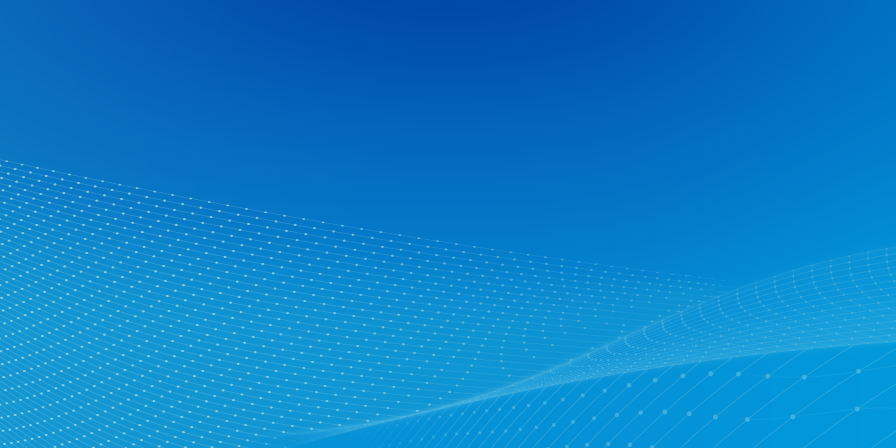
This background is drawn by a WebGL 2 fragment shader. Its source:

```glsl
#version 300 es
precision highp float;
// A folded net of fine dots and threads below a deep blue sky gradient.
// Three curves bound the net; each sheet has its own curved grid coordinates,
// whose screen derivatives turn cell offsets into true canvas distances.
uniform vec2 u_resolution;
out vec4 outColor;

// Upper boundary of the wide sheet.
float topEdge(float x) {
    return 0.645 - 0.215 * x + 0.03 * x * x;
}

// Crest where the sheet folds over, rising to the right.
float foldCrest(float x) {
    return 0.25 + 0.25 * tanh((x - 1.4) / 0.55);
}

// Underside of the folded ribbon.
float ribbonEdge(float x) {
    float d = x - 1.04;
    return 0.10 + 0.22 * d - 0.08 * d * d;
}

// Coverage of a stroke or dot, softened by about one pixel.
float cover(float dist, float radius) {
    float soft = 0.75 / u_resolution.y;
    return 1.0 - smoothstep(radius - soft, radius + soft, dist);
}

// Returns dots (x), threads along rows (y) and threads along columns (z).
vec3 net(vec2 grid, vec2 dotRadius, float threadRadius) {
    vec2 dx = dFdx(grid), dy = dFdy(grid);
    vec2 cell = fract(grid) - 0.5;
    float det = dx.x * dy.y - dx.y * dy.x;
    det = (det < 0.0 ? -1.0 : 1.0) * max(abs(det), 1e-6);
    vec2 offset = vec2(dy.y * cell.x - dy.x * cell.y,
                       dx.x * cell.y - dx.y * cell.x) / det;
    offset.y *= dotRadius.x / dotRadius.y;
    float row = abs(cell.y) / max(length(vec2(dx.y, dy.y)), 1e-5);
    float column = abs(cell.x) / max(length(vec2(dx.x, dy.x)), 1e-5);
    vec3 dist = vec3(length(offset), row, column) / u_resolution.y;
    return vec3(cover(dist.x, dotRadius.x),
                cover(dist.y, threadRadius), cover(dist.z, threadRadius));
}

// Sky: darkest above the centre, brighter toward the lower corners.
vec3 sky(vec2 p) {
    float t = length((p - vec2(1.0, 1.12)) * vec2(0.45, 1.0));
    vec3 color = mix(vec3(0.0, 0.28, 0.66), vec3(0.015, 0.42, 0.75),
                     smoothstep(0.05, 0.55, t));
    color = mix(color, vec3(0.02, 0.57, 0.84), smoothstep(0.4, 1.0, t));
    // The left side is a little greyer, the right a little clearer.
    return color + vec3(0.025, -0.005, -0.015) * (1.0 - smoothstep(0.0, 0.9, p.x))
                 + vec3(-0.01, 0.025, 0.015) * smoothstep(1.3, 2.0, p.x);
}

void main() {
    vec2 p = gl_FragCoord.xy / u_resolution.y;
    p.x *= 2.0 * u_resolution.y / u_resolution.x;
    float x = p.x, y = p.y;
    float soft = 1.0 / u_resolution.y;
    float top = topEdge(x), crest = foldCrest(x), under = ribbonEdge(x);
    vec3 color = sky(p);
    vec3 pale = vec3(0.57, 0.84, 0.90);

    // Wide sheet: rows follow the top edge and plunge at the left,
    // staggered columns bow toward the fold.
    float r = (top - y) / max(top - crest, 0.02);
    float bow = 0.18 * sin(3.14159 * clamp(r, 0.0, 1.0)) * smoothstep(0.8, 1.4, x);
    float plunge = 1.0 + 0.6 * exp(-3.0 * x);
    float row = 30.0 * plunge * (top - y) / (0.64 - 0.15 * x);
    float stagger = 0.45 - 0.25 * smoothstep(0.8, 1.4, x);
    float column = x * (30.0 - 9.0 * x + 4.0 * x * x) + 27.0 * bow;
    vec3 sheet = net(vec2(column + stagger * row, row + 0.4),
                     vec2(0.0033, 0.0024), 0.0008);
    float leftOpen = 1.0 - smoothstep(0.5, 0.7, x);
    float inSheet = smoothstep(-soft, soft, top - y)
                  * max(smoothstep(-soft, soft, y - crest), leftOpen)
                  * smoothstep(0.0, 0.08, top - crest);
    float fade = mix(0.85, 0.3, smoothstep(0.4, 1.6, x));
    color = mix(color, vec3(0.09, 0.60, 0.82),
                inSheet * 0.7 * smoothstep(0.0, 0.6, r) * (1.0 - 0.25 * x));
    color = mix(color, pale, inSheet * fade * max(sheet.x, 0.33 * sheet.y));

    // Folded ribbon: tight rows that open toward the right.
    float width = max(crest - under, 0.008);
    float s = (crest - y) / width;
    float arc = 0.08 * sin(3.14159 * clamp(s, 0.0, 1.0));
    vec3 ribbon = net(vec2(24.0 * (x + arc - 0.25 * s), 14.0 * s + 0.5),
                      vec2(0.0027), 0.0007);
    float inRibbon = smoothstep(-soft, soft, crest - y)
                   * smoothstep(-soft, soft, y - under) * smoothstep(0.6, 0.85, x);
    float haze = 0.08 + 0.2 * smoothstep(0.3, 1.0, s);
    color = mix(color, vec3(0.35, 0.73, 0.88), inRibbon * haze);
    color = mix(color, pale, inRibbon * 0.34
                * max(ribbon.x, max(0.6 * ribbon.y, 0.4 * ribbon.z)));

    // Open fan under the ribbon: spreading threads with larger knots.
    float depth = under - y;
    float w = x + depth * clamp(x, 1.0, 2.0);
    vec3 fan = net(vec2(-20.0 * exp(-1.6 * (w - 1.1)),
                        depth / (0.04 + 0.07 * max(x - 1.0, 0.0)) + 0.15 * sin(9.0 * w)),
                   vec2(0.0032 + 0.0022 * smoothstep(1.0, 1.6, x)), 0.0008);
    float inFan = smoothstep(-soft, soft, depth) * smoothstep(0.75, 1.1, x);
    float link = fan.y * 0.15 * smoothstep(1.5, 1.9, x);
    color = mix(color, pale, inFan * max(0.42 * fan.x, max(0.29 * fan.z, link)));

    // Light gathered along the crest and the ribbon underside.
    float crestGlow = exp(-abs(y - crest) / 0.005) * smoothstep(0.5, 0.8, x)
                    * (1.0 - 0.8 * smoothstep(1.2, 1.7, x));
    float underGlow = exp(-abs(depth) / 0.005) * smoothstep(0.65, 1.1, x);
    color = mix(color, pale, 0.26 * crestGlow + 0.15 * underGlow);
    outColor = vec4(color, 1.0);
}
```
